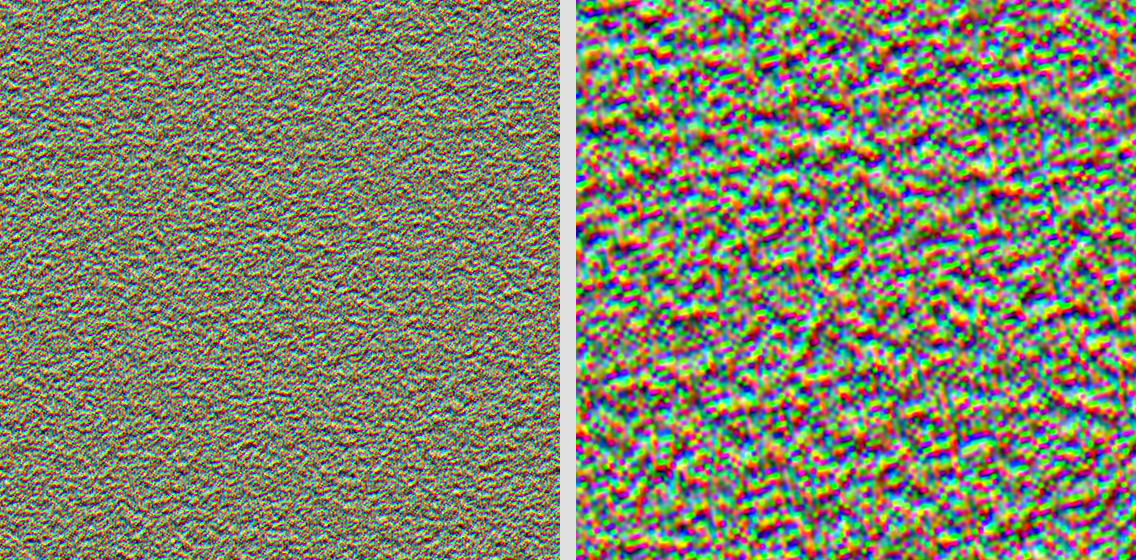
Left: the whole. Right: its middle third, enlarged.
This texture is drawn by a WebGL 2 fragment shader. Its source:

```glsl
#version 300 es
precision highp float;
// Fine, rough relief whose red, green and blue lights rake it from different sides.

uniform vec2 u_resolution;
out vec4 fragColor;

const float GRAIN_CELLS = 76.0;   // coarsest noise cells across the canvas
const float SLOPE_STEP = 0.0018;  // half width of the slope measurement
const float CONTRAST = 1.95;

// Integer hash of a lattice point, from 0 to 1
float hash(vec2 cell) {
    uvec2 q = uvec2(ivec2(cell) + 4096);
    uint n = q.x * 1597334677u ^ q.y * 3812015801u;
    n = (n ^ (n >> 16)) * 2246822519u;
    n = (n ^ (n >> 13)) * 3266489917u;
    return float((n ^ (n >> 16)) >> 8) / 16777216.0;
}

// Smoothly interpolated lattice noise
float valueNoise(vec2 p) {
    vec2 cell = floor(p);
    vec2 f = fract(p);
    vec2 w = f * f * (3.0 - 2.0 * f);
    float low = mix(hash(cell), hash(cell + vec2(1.0, 0.0)), w.x);
    float high = mix(hash(cell + vec2(0.0, 1.0)), hash(cell + 1.0), w.x);
    return mix(low, high, w.y);
}

mat2 rotation(float angle) {
    float c = cos(angle);
    float s = sin(angle);
    return mat2(c, s, -s, c);
}

// Layered height, each layer turned to hide the lattice
float surfaceHeight(vec2 p) {
    float height = 0.0;
    float amplitude = 0.28;
    vec2 q = p * GRAIN_CELLS;
    for (int layer = 0; layer < 3; layer++) {
        height += amplitude * valueNoise(q);
        q = rotation(0.65) * q * 2.03 + 37.0;
        amplitude *= 1.35;
    }
    return height;
}

// Brightness of a slope facing the light, clipped at both ends
float relief(vec2 p, vec2 light, float base) {
    vec2 d = normalize(light) * SLOPE_STEP;
    float slope = surfaceHeight(p - d) - surfaceHeight(p + d);
    return clamp(base + CONTRAST * slope, 0.0, 1.0);
}

void main() {
    vec2 p = gl_FragCoord.xy / min(u_resolution.x, u_resolution.y);

    // Shifted lights separate the slopes into coloured fringes
    vec2 redShift = vec2(0.0015, 0.0030);
    vec2 blueShift = vec2(0.0015, -0.0036);
    float red = relief(p + redShift, vec2(0.60, 0.80), 0.50);
    float green = relief(p, vec2(-0.25, 0.95), 0.51);
    float blue = relief(p + blueShift, vec2(-0.65, 0.75), 0.40);

    fragColor = vec4(red, green, blue, 1.0);
}
```
